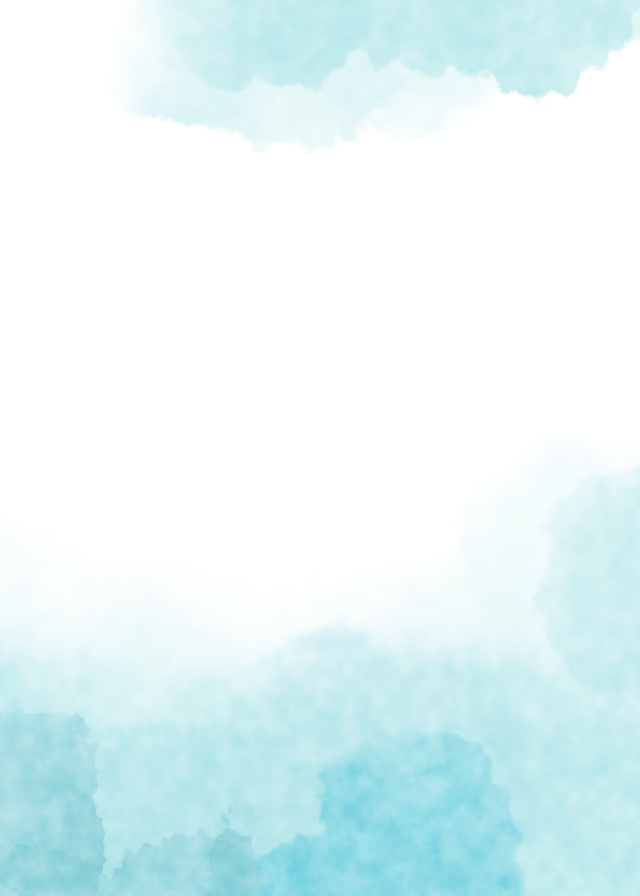
This background is drawn by a Shadertoy shader. Its source:

```glsl
// Watercolour background: aqua washes at the top and bottom of white paper.

// Pigments
const vec3 PAPER = vec3(1.0);
const vec3 MIST  = vec3(0.92, 0.975, 0.98);
const vec3 PALE  = vec3(0.88, 0.96, 0.965);
const vec3 AQUA  = vec3(0.77, 0.925, 0.935);
const vec3 SOFT  = vec3(0.70, 0.895, 0.915);
const vec3 TEAL  = vec3(0.58, 0.83, 0.86);
const vec3 BLUE  = vec3(0.51, 0.84, 0.89);

// Paint behaviour
const float WARP_SCALE   = 7.5;    // size of the wandering edge
const float WARP_AMOUNT  = 0.080;  // how far edges wander
const float FRAY_SCALE   = 46.0;   // small torn bays along edges
const float FRAY_AMOUNT  = 0.034;
const float GRAIN_SCALE  = 64.0;   // pigment granulation
const float GRAIN        = 0.58;
const float CLOUD        = 0.36;   // broad uneven settling
const float RIM          = 0.08;   // extra pigment along drying edges
const float CRISP        = 0.002;
const float WET          = 0.036;

float hash(vec2 p) {
    vec3 q = fract(p.xyx * vec3(0.1031, 0.103, 0.0973));
    q += dot(q, q.yzx + 33.33);
    return fract((q.x + q.y) * q.z);
}

float noise(vec2 p) {
    vec2 cell = floor(p), f = fract(p);
    f = f * f * (3.0 - 2.0 * f);
    vec2 e = vec2(0.0, 1.0);
    return mix(mix(hash(cell), hash(cell + e.yx), f.x),
               mix(hash(cell + e.xy), hash(cell + e.yy), f.x), f.y);
}

float fbm(vec2 p) {
    float sum = 0.0, weight = 0.5;
    for (int i = 0; i < 5; i++) {
        sum += weight * noise(p);
        p = mat2(1.6, 1.2, -1.2, 1.6) * p + 17.3;
        weight *= 0.5;
    }
    return sum;
}

// Noise pair centred on zero
vec2 drift(vec2 p) {
    return vec2(fbm(p), fbm(p + 41.7)) - 0.48;
}

// Approximate signed distance to an ellipse, positive inside
float ellipse(vec2 p, vec2 centre, vec2 radii) {
    return (1.0 - length((p - centre) / radii)) * min(radii.x, radii.y);
}

// Lay one transparent wash; bleed (0 to 1) dissolves its edge and rim
void wash(inout vec3 paint, float d, float softness, float bleed, vec3 pigment, float opacity) {
    float sharp = smoothstep(-softness, softness, d);
    float loose = smoothstep(-WET * 0.4, WET * 1.3, d);
    float rim = exp(-abs(d) / 0.02) * RIM * (1.0 - bleed);
    paint = mix(paint, pigment, mix(sharp, loose, bleed) * min(opacity + rim, 1.0));
}

void mainImage(out vec4 fragColor, in vec2 fragCoord) {
    vec2 uv = fragCoord / iResolution.xy;
    vec2 sheet = fragCoord / iResolution.y;
    vec2 p = uv + WARP_AMOUNT * drift(sheet * WARP_SCALE) * vec2(1.4, 1.0)
                + FRAY_AMOUNT * drift(sheet * FRAY_SCALE) * vec2(1.4, 1.0);
    float grain = fbm(sheet * GRAIN_SCALE + 9.0) - 0.48;
    float cloud = fbm(sheet * 6.0 + 70.0) - 0.48;
    float bleed = smoothstep(0.38, 0.62, fbm(sheet * 5.0 + 23.0));
    vec3 paint = PAPER;

    // Top: pale veil with a soft left end, then a denser band
    float leftFade = smoothstep(0.17, 0.32, p.x);
    float veil = ellipse(p, vec2(0.44, 1.0), vec2(0.20, 0.180));
    veil = max(veil, ellipse(p, vec2(0.29, 1.0), vec2(0.15, 0.143)));
    wash(paint, veil, 0.006, bleed * 0.6, mix(PALE, AQUA, 0.15 + cloud), 0.85 * leftFade);
    wash(paint, ellipse(p, vec2(0.59, 0.99), vec2(0.23, 0.125)), 0.02, 0.5, PALE, 0.7);
    float band = ellipse(p, vec2(0.41, 1.0), vec2(0.19, 0.107));
    band = max(band, ellipse(p, vec2(0.65, 1.01), vec2(0.34, 0.083)));
    band = max(band, ellipse(p, vec2(0.87, 1.0), vec2(0.15, 0.104)));
    wash(paint, band, 0.004, bleed * 0.5, AQUA, 0.92 * smoothstep(0.20, 0.42, p.x));
    wash(paint, ellipse(p, vec2(0.98, 1.0), vec2(0.10, 0.06)), 0.008, 0.3, AQUA, 0.6);

    // Bottom: broad wet veil rising towards both sides
    float side = p.x - 0.57;
    float crest = 0.345 + 0.22 * side * side + 0.13 * cloud;
    float depth = 1.0 - smoothstep(crest - 0.24, crest + 0.04, p.y);
    paint = mix(paint, AQUA, depth * 0.95);

    // Right: faint cloud and the denser bloom at the edge
    wash(paint, ellipse(p, vec2(0.91, 0.38), vec2(0.19, 0.125)), 0.012, bleed, MIST, 0.55);
    wash(paint, ellipse(p, vec2(1.04, 0.345), vec2(0.20, 0.135)), 0.005, bleed * 0.7, AQUA, 0.72);
    wash(paint, ellipse(p, vec2(0.82, 0.17), vec2(0.17, 0.11)), WET, 0.7, AQUA, 0.55);
    wash(paint, ellipse(p, vec2(0.88, 0.06), vec2(0.24, 0.13)), WET, 0.5, SOFT, 0.22);

    // Left: faint bloom behind the dark cluster
    wash(paint, ellipse(p, vec2(-0.02, 0.24), vec2(0.07, 0.045)), CRISP, bleed * 0.5, AQUA, 0.5);

    // Centre: wide aqua wash, then the saturated blue pool
    wash(paint, ellipse(p, vec2(0.57, 0.13), vec2(0.25, 0.16)), 0.022, bleed, SOFT, 0.50);
    wash(paint, ellipse(p, vec2(0.25, 0.11), vec2(0.14, 0.09)), 0.004, bleed * 0.6, SOFT, 0.50);
    float pool = ellipse(p, vec2(0.64, 0.04), vec2(0.15, 0.145));
    pool = max(pool, ellipse(p, vec2(0.50, 0.0), vec2(0.21, 0.08)));
    float poolDensity = mix(0.85, 0.50, smoothstep(0.06, 0.20, p.y));
    wash(paint, pool, 0.006, 0.2 + 0.7 * bleed, BLUE, poolDensity);

    // Lower left: overlapping teal blooms with torn edges
    float tealDensity = mix(0.50, 0.72, smoothstep(0.0, 0.15, p.x));
    wash(paint, ellipse(p, vec2(0.065, 0.105), vec2(0.110, 0.112)), CRISP, bleed * 0.5, TEAL, tealDensity);
    wash(paint, ellipse(p, vec2(0.05, 0.0), vec2(0.13, 0.075)), CRISP, bleed * 0.5, TEAL, 0.50);
    wash(paint, ellipse(p, vec2(0.28, 0.015), vec2(0.115, 0.070)), CRISP, bleed * 0.4, TEAL, 0.48);
    wash(paint, ellipse(p, vec2(0.34, 0.05), vec2(0.045, 0.042)), CRISP, bleed * 0.5, TEAL, 0.60);

    // Pigment settles unevenly; bare paper stays white
    vec3 stain = PAPER - paint;
    paint = PAPER - stain * (1.0 + GRAIN * grain + CLOUD * cloud);
    fragColor = vec4(clamp(paint, 0.0, 1.0), 1.0);
}
```
